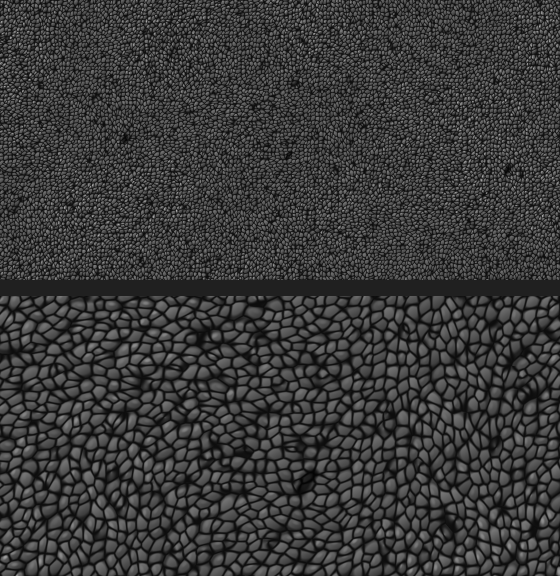
Top: the whole. Bottom: its middle third, enlarged.
Give the GLSL for this texture, as a WebGL 1 fragment shader.

```glsl
precision highp float;
// Dark embossed leather: tiny glossy droplets turned many ways, black creases and a few scuffs.

uniform vec2 u_resolution;

#define GRAINS 72.0         // grains per canvas height
#define SLANT 1.05          // mean grain direction in radians
#define TURN 2.2            // drift of the direction between regions
#define SCATTER 1.3         // spread of the direction between grains
#define STRETCH 1.28        // elongation of the grains
#define JITTER 0.85         // irregularity of the grain grid
#define CREASE_WIDTH 0.34   // softness of the dark creases
#define CREASE_TONE 0.05
#define BODY_TONE 0.345
#define RELIEF 0.20         // light to dark range over one grain
#define GLINT 0.32          // strength of the highlights
#define SCUFFS 3

// Sineless hash
vec2 hash2(vec2 p) {
  vec3 q = fract(p.xyx * vec3(0.1031, 0.1030, 0.0973));
  q += dot(q, q.yzx + 33.33);
  return fract((q.xx + q.yz) * q.zy);
}

// Smooth noise with two channels
vec2 noise2(vec2 p) {
  vec2 i = floor(p);
  vec2 f = fract(p);
  f = f * f * (3.0 - 2.0 * f);
  vec2 low = mix(hash2(i), hash2(i + vec2(1.0, 0.0)), f.x);
  vec2 high = mix(hash2(i + vec2(0.0, 1.0)), hash2(i + vec2(1.0)), f.x);
  return mix(low, high, f.y);
}

// Turns a vector into the frame of a slanted grain
vec2 toSlant(vec2 p, float angle) {
  float c = cos(angle);
  float s = sin(angle);
  return vec2(c * p.x + s * p.y, c * p.y - s * p.x);
}

// Cellular droplets, each with its own direction and size
float leather(vec2 p) {
  vec2 q = p * GRAINS + 40.0;
  vec2 cell = floor(q);
  float region = SLANT + TURN * (noise2(p * 5.0 + 20.0).x - 0.5);
  float nearest = 9.0;
  float second = 9.0;
  vec2 offset = vec2(0.0);
  vec2 local = vec2(0.0);
  vec2 grain = vec2(0.0);
  for (int y = -1; y <= 1; y++) {
    for (int x = -1; x <= 1; x++) {
      vec2 c = cell + vec2(float(x), float(y));
      vec2 traits = hash2(c + 71.0);
      vec2 d = q - c - 0.5 - JITTER * (hash2(c) - 0.5);
      vec2 turned = toSlant(d, region + SCATTER * (traits.x - 0.5));
      float dist = length(turned * vec2(1.0 / STRETCH, STRETCH));
      dist *= 0.88 + 0.24 * traits.y;
      if (dist < nearest) {
        second = nearest;
        nearest = dist;
        offset = d;
        local = turned;
        grain = traits;
      } else {
        second = min(second, dist);
      }
    }
  }
  float gloss = smoothstep(0.25, 0.8, noise2(p * 3.5 + 50.0).x);

  // Rounded tops fall off into the creases and wider gaps
  float dome = smoothstep(0.0, CREASE_WIDTH, second - nearest);
  dome *= 1.0 - 0.55 * smoothstep(0.4, 0.75, nearest);

  // Soft light from the upper left, short highlights along the grain
  float slope = dot(offset, vec2(-0.5, 0.85));
  float body = BODY_TONE + 0.09 * (grain.x - 0.5);
  body += RELIEF * (0.7 + 0.6 * gloss) * slope;
  vec2 spotOffset = (local - vec2(0.06, 0.14)) * vec2(0.7, 1.3);
  float spot = 1.0 - smoothstep(0.05, 0.3, length(spotOffset));
  body += GLINT * spot * grain.y * grain.y * (0.25 + 0.75 * gloss);
  return mix(CREASE_TONE, body, dome);
}

// Small dark scuffs, ragged at the rim
float scuffMask(vec2 p, float aspect) {
  float mask = 0.0;
  float ragged = 0.6 * (noise2(p * 90.0).x - 0.5);
  for (int i = 0; i < SCUFFS; i++) {
    vec2 h = hash2(vec2(float(i) * 7.0 + 3.0, 11.0));
    vec2 place = vec2((float(i) + 0.2 + 0.6 * h.x) / float(SCUFFS) * aspect,
                      0.3 + 0.25 * h.y);
    vec2 d = toSlant(p - place, SLANT + 0.6 * (h.x - 0.5));
    float r = length(d / vec2(0.022, 0.010)) + ragged;
    mask = max(mask, 1.0 - smoothstep(0.6, 1.2, r));
  }
  return mask;
}

void main() {
  // Four samples per pixel smooth the grain edges
  float tone = 0.0;
  for (int j = 0; j < 2; j++) {
    for (int i = 0; i < 2; i++) {
      vec2 shift = 0.5 * vec2(float(i), float(j)) - 0.25;
      tone += 0.25 * leather((gl_FragCoord.xy + shift) / u_resolution.y);
    }
  }
  vec2 p = gl_FragCoord.xy / u_resolution.y;
  tone *= 1.0 - 0.7 * scuffMask(p, u_resolution.x / u_resolution.y);
  gl_FragColor = vec4(vec3(clamp(tone, 0.0, 1.0)), 1.0);
}
```
